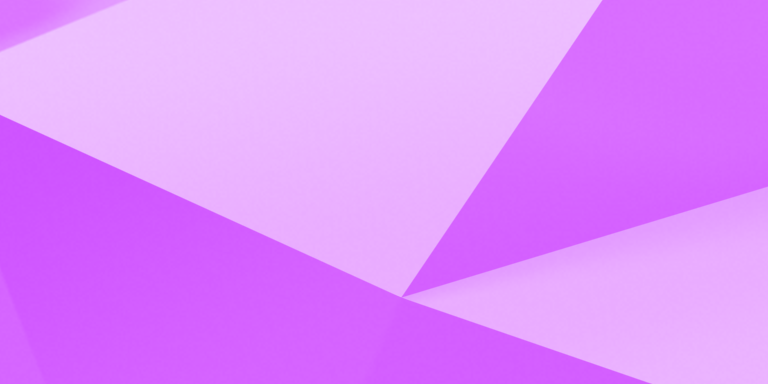
Give the GLSL for this background, as a WebGL 1 fragment shader.

```glsl
precision highp float;
// Folded violet paper: broad pale and saturated facets meeting at one point.
uniform vec2 u_resolution;

const vec3 DEEP = vec3(0.81, 0.33, 1.0);
const vec3 VIOLET = vec3(0.83, 0.37, 1.0);
const vec3 ORCHID = vec3(0.86, 0.46, 1.0);
const vec3 MAUVE = vec3(0.89, 0.61, 1.0);
const vec3 LILAC = vec3(0.915, 0.675, 1.0);
const vec3 PALE = vec3(0.93, 0.75, 1.0);

float hash(vec2 p) {
  return fract(sin(dot(p, vec2(127.1, 311.7))) * 43758.5453);
}

float noise(vec2 p) {
  vec2 i = floor(p);
  vec2 f = fract(p);
  f = f * f * (3.0 - 2.0 * f);
  return mix(mix(hash(i), hash(i + vec2(1.0, 0.0)), f.x),
             mix(hash(i + vec2(0.0, 1.0)), hash(i + vec2(1.0, 1.0)), f.x), f.y);
}

// Signed distance to the line a-b, positive on its left.
float lineSide(vec2 p, vec2 a, vec2 b) {
  vec2 d = normalize(b - a);
  return d.x * (p.y - a.y) - d.y * (p.x - a.x);
}

// Soft coverage of the half plane left of a-b.
float leftOf(vec2 p, vec2 a, vec2 b, float blur) {
  return smoothstep(-blur, blur, lineSide(p, a, b));
}

vec3 lowerFacets(vec2 p, vec2 apex, float blur) {
  vec3 color = mix(DEEP, vec3(0.838, 0.39, 1.0),
                   smoothstep(0.0, 1.0, 0.6 * p.x + 0.9 * (0.6 - p.y)));
  float rightFold = leftOf(p, vec2(0.95, 0.0), apex, 0.015);
  color = mix(VIOLET, color, rightFold);
  float cornerFold = leftOf(p, vec2(0.117, 0.0), vec2(0.0, 0.30), blur * 3.0);
  return mix(color, vec3(0.84, 0.405, 1.0), cornerFold * 0.8);
}

vec3 rightPaleFacet(vec2 p, vec2 apex, vec2 rim) {
  float depth = -lineSide(p, apex, rim);
  float reach = max(p.x - apex.x, 0.0);
  float shade = smoothstep(0.0, 0.03 + 0.14 * reach, depth);
  vec3 color = mix(MAUVE, LILAC, shade);
  return mix(color, PALE, 0.35 * smoothstep(0.18, 0.42, depth));
}

vec3 rightVioletFacet(vec2 p) {
  float lift = smoothstep(0.2, 0.9, p.y - 0.12 * (p.x - 1.5));
  vec3 color = mix(VIOLET, vec3(0.85, 0.43, 1.0), lift);
  // A faint curved sheen crosses the facet.
  float sheen = p.y - 0.62 - 0.45 * (p.x - 1.9) * (p.x - 1.9);
  return color + vec3(0.005, 0.018, 0.0) * exp(-90.0 * sheen * sheen);
}

vec3 cornerFacet(vec2 p, vec2 a, vec2 b) {
  float depth = lineSide(p, a, b);
  vec3 color = mix(ORCHID, MAUVE, smoothstep(0.08, 0.33, p.x));
  return mix(color, MAUVE, 0.6 * (1.0 - smoothstep(0.0, 0.05, depth)));
}

void main() {
  vec2 p = gl_FragCoord.xy / u_resolution * vec2(2.0, 1.0);
  float blur = 0.9 / u_resolution.y;

  // Fold ends.
  vec2 apex = vec2(1.045, 0.225);
  vec2 leftEnd = vec2(0.0, 0.701);
  vec2 topEnd = vec2(1.569, 1.0);
  vec2 rightEnd = vec2(2.0, 0.514);
  vec2 bottomEnd = vec2(1.698, 0.0);
  vec2 cornerLow = vec2(0.0, 0.865);
  vec2 cornerHigh = vec2(0.331, 1.0);

  // Upper facets, painted from right to left.
  vec3 upper = rightPaleFacet(p, apex, rightEnd);
  upper = mix(upper, rightVioletFacet(p), leftOf(p, apex, rightEnd, blur));
  float rise = smoothstep(0.3, 1.0, p.y - 0.1 * (p.x - 1.0));
  vec3 sheet = mix(LILAC, PALE, rise);
  upper = mix(upper, sheet, leftOf(p, apex, topEnd, blur));
  upper = mix(upper, cornerFacet(p, cornerLow, cornerHigh),
              leftOf(p, cornerLow, cornerHigh, blur * 2.0));

  // The upper sheet overlaps the deep facets below it.
  float roof = leftOf(p, leftEnd, apex, blur) * leftOf(p, apex, bottomEnd, blur);
  vec3 color = mix(lowerFacets(p, apex, blur), upper, roof);

  // Fine paper grain.
  float grain = noise(p * 170.0) - 0.5;
  color += vec3(0.006, 0.014, 0.0) * grain;
  gl_FragColor = vec4(clamp(color, 0.0, 1.0), 1.0);
}
```
